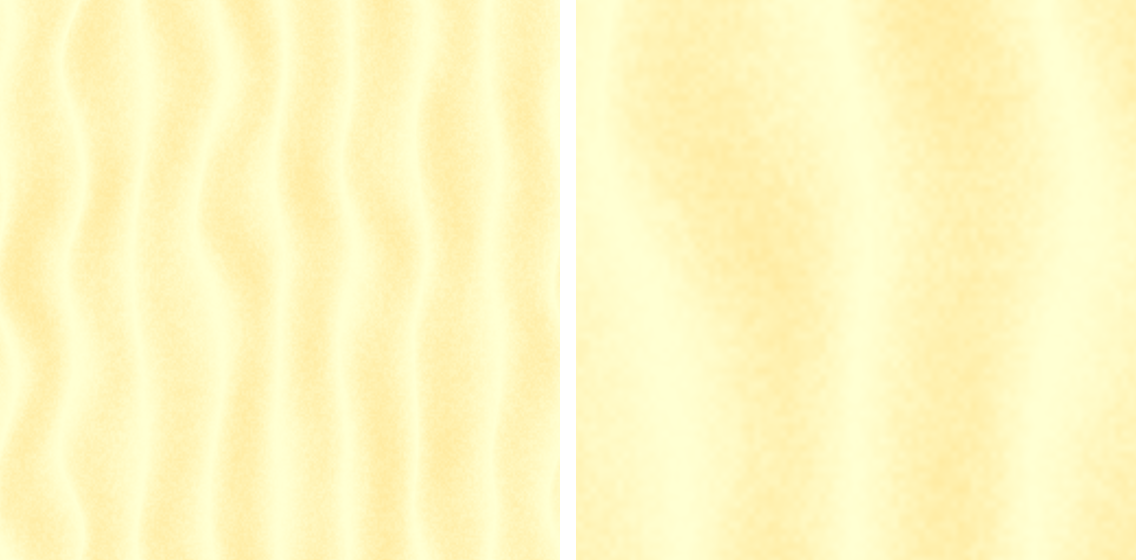
Left, the full canvas; right, a detail of the centre.
A WebGL 1 fragment shader for this background:

```glsl
precision highp float;

uniform vec2 u_resolution;

const float PI = 3.14159265;
const float RIDGES = 8.0;
const vec3 CREST = vec3(1.0, 1.0, 0.825);
const vec3 VALLEY = vec3(1.0, 0.922, 0.635);

float hash(vec2 p) {
    vec3 q = fract(vec3(p.xyx) * 0.1031);
    q += dot(q, q.yzx + 33.33);
    return fract((q.x + q.y) * q.z);
}

// Smooth 1D noise in 0..1 that wraps after a whole number of cells
float wave(float t, float cells, float seed) {
    float p = t * cells;
    float cell = floor(p);
    float f = smoothstep(0.0, 1.0, p - cell);
    float a = hash(vec2(mod(cell, cells), seed));
    float b = hash(vec2(mod(cell + 1.0, cells), seed));
    return mix(a, b, f);
}

// Smooth 2D noise in -0.5..0.5 that wraps on both axes
float mottle(vec2 uv, vec2 cells, float seed) {
    vec2 p = uv * cells;
    vec2 cell = floor(p);
    vec2 f = smoothstep(0.0, 1.0, p - cell);
    vec2 lo = mod(cell, cells) + seed;
    vec2 hi = mod(cell + 1.0, cells) + seed;
    float bottom = mix(hash(lo), hash(vec2(hi.x, lo.y)), f.x);
    float top = mix(hash(vec2(lo.x, hi.y)), hash(hi), f.x);
    return mix(bottom, top, f.y) - 0.5;
}

// Horizontal place of a wandering crest line at height y
float crestX(float index, float y) {
    float id = mod(index, RIDGES);
    float phase = hash(vec2(id, 71.0));
    float swing = mix(0.015, 0.055, hash(vec2(id, 23.0)));
    float bend = wave(y + phase, 7.0, id + 11.0) - 0.5;
    float turns = 2.0 + floor(2.0 * hash(vec2(id, 37.0)));
    float meander = 0.25 * swing * cos(2.0 * PI * (turns * y + phase));
    float drift = hash(vec2(id, 47.0)) - 0.5;
    return index / RIDGES + swing * bend + meander + 0.016 * drift;
}

// Depth between two crests: 0 on the crests, up to 1 in the valley
float valleyShade(float t, float y, float id) {
    float phase = hash(vec2(id, 91.0));
    float lean = exp2(1.5 * (wave(y + phase, 5.0, id + 131.0) - 0.5));
    float depth = mix(0.52, 0.93, wave(y + phase, 7.0, id + 173.0));
    float profile = sin(PI * pow(clamp(t, 0.0, 1.0), lean));
    return depth * pow(max(profile, 0.0), 1.25);
}

// Crisp grain over soft clouds and thin upright streaks
float grain(vec2 uv) {
    return 0.08 * mottle(uv, vec2(24.0, 18.0), 200.0)
         + 0.08 * mottle(uv, vec2(96.0, 30.0), 300.0)
         + 0.17 * mottle(uv, vec2(128.0, 112.0), 400.0)
         + 0.30 * mottle(uv, vec2(256.0, 240.0), 600.0);
}

void main() {
    vec2 uv = gl_FragCoord.xy / u_resolution;

    // Nearest crest on either side
    float left = -1.0;
    float right = 2.0;
    float gapId = 0.0;
    for (int i = 0; i < 12; i++) {
        float index = float(i) - 2.0;
        float x = crestX(index, uv.y);
        if (x <= uv.x && x > left) {
            left = x;
            gapId = mod(index, RIDGES);
        }
        if (x > uv.x) right = min(right, x);
    }
    float shade = valleyShade((uv.x - left) / (right - left), uv.y, gapId);

    // Grain is weakest along the crests
    shade += grain(uv) * mix(0.3, 1.0, smoothstep(0.0, 0.5, shade));

    gl_FragColor = vec4(mix(CREST, VALLEY, clamp(shade, 0.0, 1.0)), 1.0);
}
```
